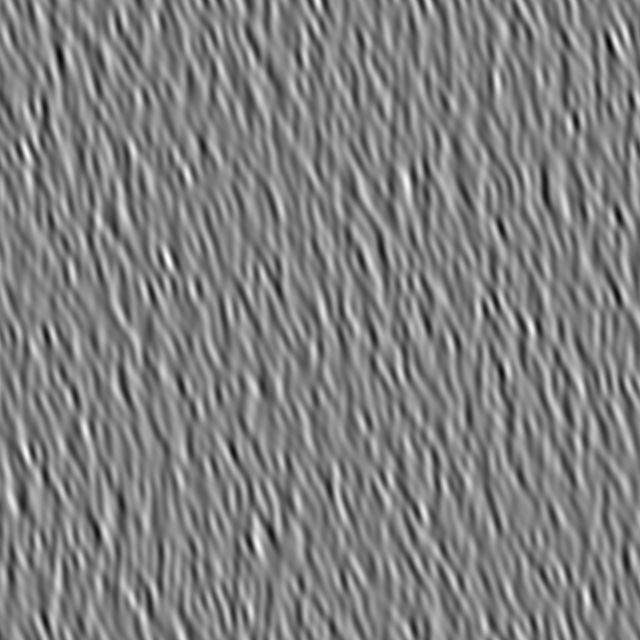
A WebGL 1 fragment shader for this texture:

```glsl
precision highp float;

uniform vec2 u_resolution;

const int WAVE_COUNT = 256;

float hash(float n) {
  return fract(sin(n * 12.9898) * 43758.5);
}

// Sum of plane waves whose normals fan out around one leaning direction.
float streakField(vec2 p) {
  float sum = 0.0;
  for (int i = 0; i < WAVE_COUNT; i++) {
    float id = float(i) + 0.5;
    float frequency = mix(14.5, 62.0, id / float(WAVE_COUNT));
    float spread = hash(id) + hash(id + 311.0) - 1.0;
    // Broad waves fan out wider than fine ones.
    float angle = 0.24 + 0.55 * spread * pow(40.0 / frequency, 0.4);
    float phase = hash(id + 733.0);
    vec2 normal = vec2(cos(angle), sin(angle));
    sum += cos(6.28319 * (frequency * dot(p, normal) + phase));
  }
  // Scale to unit standard deviation.
  return sum * sqrt(2.0 / float(WAVE_COUNT));
}

void main() {
  vec2 p = gl_FragCoord.xy / u_resolution.y;
  float grey = 0.501 + 0.122 * streakField(p);
  gl_FragColor = vec4(vec3(clamp(grey, 0.0, 1.0)), 1.0);
}
```
